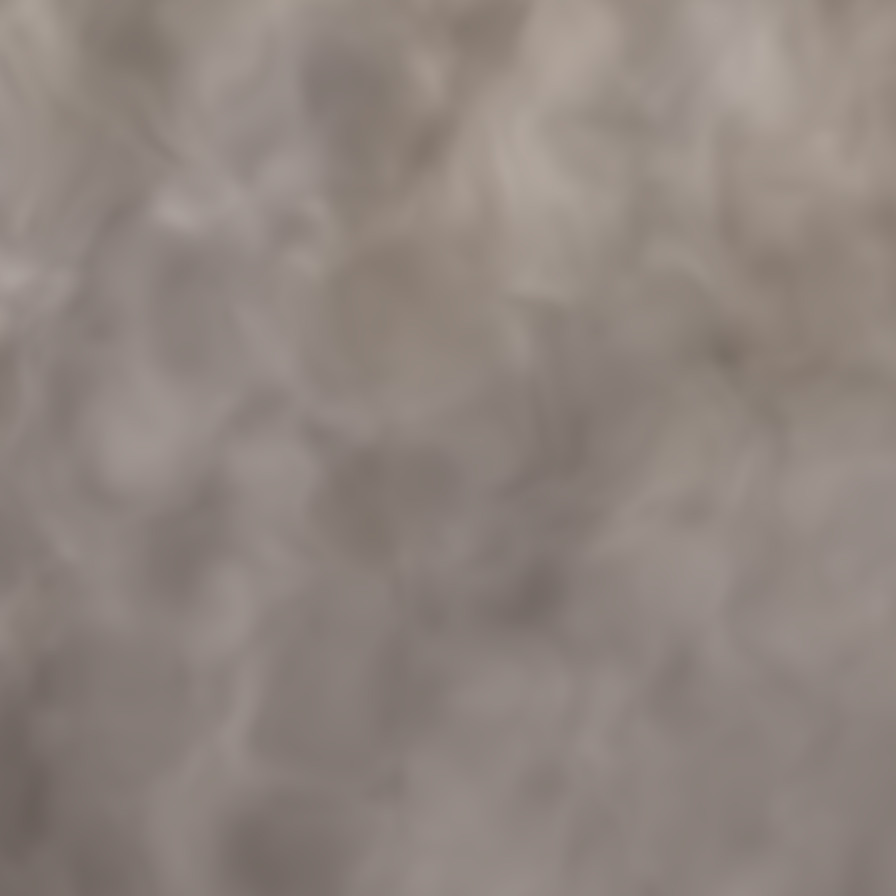
This texture is drawn by a WebGL 1 fragment shader. Its source:

```glsl
precision highp float;
// Soft, blurred stone plaster: mottled warm grey clouds, darker toward the lower left.

uniform vec2 u_resolution;

const vec3 MID_GREY = vec3(0.576, 0.535, 0.515);
const vec3 WARM_SHIFT = vec3(0.002, -0.003, -0.019);
const float BROAD_SCALE = 4.5;
const float PATCH_SCALE = 9.5;
const float MOTTLE_SCALE = 20.0;
const float SPECK_SCALE = 36.0;
const float BROAD_CONTRAST = 0.044;
const float PATCH_CONTRAST = 0.050;
const float MOTTLE_CONTRAST = 0.038;
const float SPECK_CONTRAST = 0.015;
const float WARP_AMOUNT = 0.035;
const float VERTICAL_STRETCH = 0.85;
const float HEIGHT_SHADE = 0.082;
const float CORNER_SHADE = 0.085;
const float STAIN_SHADE = 0.022;

vec3 hash3(vec2 cell) {
  vec3 q = vec3(dot(cell, vec2(127.1, 311.7)),
                dot(cell, vec2(269.5, 183.3)),
                dot(cell, vec2(419.2, 371.9)));
  return fract(sin(q) * 43758.55);
}

// Cellular noise: each cell scatters one soft light or dark blob.
float blobNoise(vec2 p) {
  vec2 cell = floor(p);
  vec2 local = p - cell;
  float sum = 0.0;
  for (int y = -1; y <= 1; y++) {
    for (int x = -1; x <= 1; x++) {
      vec2 offset = vec2(float(x), float(y));
      vec3 rnd = hash3(cell + offset);
      vec2 d = offset + rnd.xy - local;
      float falloff = max(1.0 - dot(d, d), 0.0);
      sum += (rnd.z * 2.0 - 1.0) * falloff * falloff * falloff;
    }
  }
  return sum;
}

vec2 rotate(vec2 p, float angle) {
  float c = cos(angle);
  float s = sin(angle);
  return vec2(c * p.x - s * p.y, s * p.x + c * p.y);
}

void main() {
  vec2 uv = gl_FragCoord.xy / u_resolution;

  // Bend the plane so that the blobs become irregular wisps.
  vec2 warp = vec2(blobNoise(uv * 7.0 + 31.0), blobNoise(uv * 7.0 + 67.0));
  warp += 0.4 * vec2(blobNoise(uv * 16.0 + 13.0), blobNoise(uv * 16.0 + 89.0));
  vec2 p = (uv + WARP_AMOUNT * warp) * vec2(1.0, VERTICAL_STRETCH);

  // Four layers of clouding; the finer ones fade toward the lower right.
  float detail = mix(0.65, 1.25, smoothstep(-0.3, 0.7, uv.y - 0.5 * uv.x));
  float tone = BROAD_CONTRAST * blobNoise(p * BROAD_SCALE + 5.0);
  tone += PATCH_CONTRAST * detail * blobNoise(rotate(p, 0.25) * PATCH_SCALE + 17.0);
  tone += MOTTLE_CONTRAST * detail * blobNoise(rotate(p, -0.3) * MOTTLE_SCALE + 43.0);
  tone += SPECK_CONTRAST * detail * blobNoise(rotate(p, 0.6) * SPECK_SCALE + 71.0);

  // Light falls off downward and into the lower left corner.
  tone += HEIGHT_SHADE * (uv.y - 0.45);
  tone -= CORNER_SHADE * (1.0 - smoothstep(0.0, 0.75, length(uv)));

  // Brown staining gathers in the upper right, with grey patches showing through.
  float stain = uv.y + 0.45 * uv.x - 0.85 + 0.5 * blobNoise(p * 6.5 + 101.0);
  float warmth = smoothstep(-0.35, 0.5, stain);
  tone -= STAIN_SHADE * warmth;

  gl_FragColor = vec4(MID_GREY + tone + WARM_SHIFT * warmth, 1.0);
}
```
